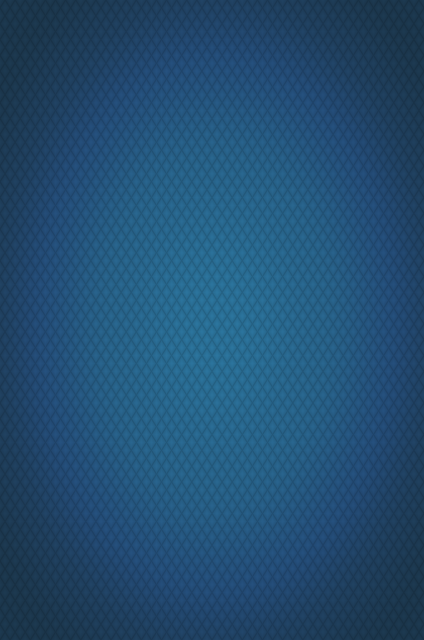
Give the GLSL for this background, as a Shadertoy shader.

```glsl
// Quilted blue backdrop: an elliptical glow fades from teal through navy
// to slate corners, under a fine lattice of softly raised diamonds.
// The glow is a chain of smooth colour bands; the lattice is two folded diagonals.

// Colour of the glow at a normalised elliptical radius
vec3 glowColor(float r) {
    vec3 color = vec3(0.160, 0.430, 0.580);
    color = mix(color, vec3(0.150, 0.375, 0.525), smoothstep(0.05, 0.58, r));
    color = mix(color, vec3(0.135, 0.290, 0.460), smoothstep(0.48, 0.90, r));
    color = mix(color, vec3(0.120, 0.245, 0.365), smoothstep(0.80, 1.06, r));
    return mix(color, vec3(0.105, 0.210, 0.295), smoothstep(0.98, 1.28, r));
}

// Brightness of the quilted diamonds, around 1.0
float quilt(vec2 uv) {
    vec2 cell = uv * vec2(42.0, 40.5);
    vec2 diagonals = vec2(cell.x + cell.y, cell.x - cell.y);

    // Distance to the nearest seam of each family: 0 on a seam, 0.5 midway
    vec2 seam = 0.5 - abs(fract(diagonals) - 0.5);
    float edge = min(seam.x, seam.y);

    // Seam width softens with the pixel footprint
    float blur = 42.0 / iResolution.x + 40.5 / iResolution.y;
    float line = 1.0 - smoothstep(0.0, 0.06 + 0.5 * blur, edge);
    float bulge = smoothstep(0.05, 0.5, edge);
    return 0.99 + 0.08 * bulge - 0.10 * line;
}

void mainImage(out vec4 fragColor, in vec2 fragCoord) {
    vec2 uv = fragCoord / iResolution.xy;

    // Elliptical light, filling the canvas in both directions
    float radius = length((uv - vec2(0.51, 0.495)) * 2.0);
    vec3 color = glowColor(radius) * quilt(uv);

    fragColor = vec4(color, 1.0);
}
```
